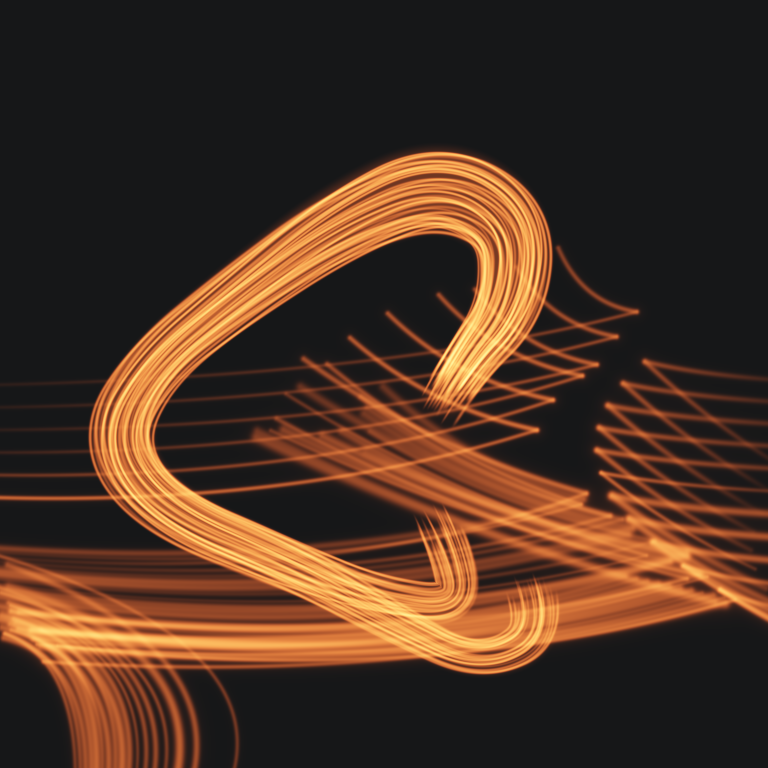
Reproduce this background procedurally as a WebGL 1 fragment shader.

```glsl
precision highp float;
uniform vec2 u_resolution;

#define BACKGROUND vec3(0.085, 0.09, 0.095)
#define EXPOSURE vec3(2.2, 0.66, 0.2)
#define STRANDS 20
#define STRAND_WIDTH 0.0017
#define UPPER_TRAILS 6
#define FAN_TRAILS 17
#define BAND_LINES 11
#define RIGHT_TRAILS 11
#define FALL_LINES 17
#define KNOTS 15

vec3 knot[KNOTS]; // ribbon control points: position and half width

float hash(float n) { return fract(sin(n * 12.9898) * 43758.5); }
vec2 scatter(float n) { return vec2(hash(n), hash(n + 31.7)) - 0.5; }

// Nearest point of a quadratic curve: signed distance and parameter
vec2 curve(vec2 p, vec2 a, vec2 b, vec2 c) {
  vec2 u = b - a, v = a - 2.0 * b + c, chord = c - a;
  float t = clamp(dot(p - a, chord) / dot(chord, chord), 0.0, 1.0);
  vec2 q, g;
  for (int i = 0; i < 4; i++) {
    q = a + t * (2.0 * u + t * v) - p;
    g = 2.0 * (u + t * v);
    float gg = dot(g, g);
    t = clamp(t - dot(q, g) / max(gg + 2.0 * dot(q, v), 0.3 * gg), 0.0, 1.0);
  }
  q = p - a - t * (2.0 * u + t * v);
  g = u + t * v;
  float side = g.x * q.y - g.y * q.x < 0.0 ? -1.0 : 1.0;
  return vec2(side * length(q), t);
}

// Soft line whose brightness runs from one gain to another
float streak(vec2 p, vec2 a, vec2 b, vec2 c, float width, float gainA, float gainC) {
  vec2 near = curve(p, a, b, c);
  float x = abs(near.x) / width;
  return (exp(-x * x) + 0.12 * exp(-0.6 * x)) * mix(gainA, gainC, near.y);
}

// Diagonal stroke into a cusp, then a long arc to the left
float trail(vec2 p, vec2 start, vec2 cusp, vec2 bend, vec2 end, float width, float gain, float arcGain) {
  vec2 sag = 0.5 * (start + cusp) - vec2(0.02, 0.03);
  return streak(p, start, sag, cusp, width, gain * 0.7, gain)
       + streak(p, cusp, bend, end, width * 0.8, gain * 0.7, arcGain);
}

// Bundle of fine strands along the knots
float ribbon(vec2 p, float seed) {
  float best = 9.0, offset = 9.0, along = 0.0, halfWidth = 0.03;
  for (int i = 1; i < KNOTS - 1; i++) {
    vec3 a = 0.5 * (knot[i - 1] + knot[i]), b = knot[i], c = 0.5 * (knot[i] + knot[i + 1]);
    vec2 near = curve(p, a.xy, b.xy, c.xy);
    if (abs(near.x) < best) {
      best = abs(near.x);
      offset = near.x;
      along = float(i - 1) + near.y;
      halfWidth = mix(mix(a.z, b.z, near.y), mix(b.z, c.z, near.y), near.y);
    }
  }
  float v = offset / halfWidth;
  if (abs(v) > 1.5) return 0.0;
  float last = float(KNOTS - 2) - along;
  float light = 0.1 * smoothstep(1.1, 0.6, abs(v)) * smoothstep(0.0, 0.8, along) * smoothstep(0.0, 0.9, last);
  for (int i = 0; i < STRANDS; i++) {
    float n = float(i) + seed, r = hash(n), k = hash(n + 7.3);
    float lane = 1.84 * fract(n * 0.618) - 0.92 + 0.14 * sin(along * (0.5 + 0.6 * r) + 6.28 * k);
    float x = (v - lane) * halfWidth / (STRAND_WIDTH * (0.7 + 0.6 * k));
    float ends = smoothstep(0.0, 0.15, along - 0.4 * r) * smoothstep(0.0, 0.25, last - 0.45 * k);
    light += exp(-x * x) * (0.2 + 0.75 * r) * ends;
  }
  return light * (1.0 + 0.8 * exp(-0.6 * along));
}

// Two bundles share the loop and part into separate hooks
float loopLight(vec2 p) {
  knot[0] = vec3(0.518, 0.378, 0.026);
  knot[1] = vec3(0.602, 0.521, 0.031);
  knot[2] = vec3(0.667, 0.603, 0.044);
  knot[3] = vec3(0.671, 0.711, 0.054);
  knot[4] = vec3(0.573, 0.766, 0.060);
  knot[5] = vec3(0.443, 0.714, 0.050);
  knot[6] = vec3(0.306, 0.616, 0.040);
  knot[7] = vec3(0.195, 0.525, 0.038);
  knot[8] = vec3(0.146, 0.427, 0.044);
  knot[9] = vec3(0.208, 0.336, 0.038);
  knot[10] = vec3(0.378, 0.264, 0.034);
  knot[11] = vec3(0.495, 0.221, 0.026);
  knot[12] = vec3(0.602, 0.208, 0.026);
  knot[13] = vec3(0.586, 0.290, 0.030);
  knot[14] = vec3(0.523, 0.408, 0.028);
  float light = ribbon(p, 3.0);
  knot[11] = vec3(0.508, 0.190, 0.028);
  knot[12] = vec3(0.628, 0.130, 0.024);
  knot[13] = vec3(0.719, 0.182, 0.034);
  knot[14] = vec3(0.645, 0.349, 0.034);
  return light + ribbon(p, 51.3);
}

float trailLight(vec2 p) {
  float light = 0.0;
  // Sparse upper trails
  for (int i = 0; i < UPPER_TRAILS; i++) {
    float n = float(i), u = n / float(UPPER_TRAILS - 1);
    vec2 j = 0.03 * scatter(n + 2.0) * sin(3.14 * u);
    light += trail(p, mix(vec2(0.727, 0.677), vec2(0.456, 0.56), u) + j,
      mix(vec2(0.829, 0.594), vec2(0.699, 0.44), u) + j, mix(vec2(0.521, 0.512), vec2(0.391, 0.342), u),
      vec2(0.0, mix(0.499, 0.352, u)), 0.0032, mix(0.35, 0.6, u), 0.04 + 0.5 * pow(u, 6.0));
  }
  // Dense central fan
  for (int i = 0; i < FAN_TRAILS; i++) {
    float n = float(i), u = n / float(FAN_TRAILS - 1), r = hash(n + 5.0);
    vec2 j = scatter(n + 11.0);
    light += trail(p, mix(vec2(0.455, 0.52), vec2(0.39, 0.4), u) + j.x * vec2(0.13, -0.07),
      mix(vec2(0.749, 0.362), vec2(0.957, 0.219), u) + 0.03 * j, mix(vec2(0.43, 0.258), vec2(0.521, 0.102), u),
      vec2(0.0, mix(0.286, 0.193, u)), 0.0025 + 0.004 * r, 0.2 + 0.3 * hash(n + 19.0), 0.04 + 0.45 * r * r * r);
  }
  // Low sweeping band
  for (int i = 0; i < BAND_LINES; i++) {
    float n = float(i), u = n / float(BAND_LINES - 1), r = hash(n + 41.0);
    light += streak(p, mix(vec2(0.03, 0.195), vec2(0.065, 0.147), u) + 0.03 * scatter(n),
      mix(vec2(0.495, 0.147), vec2(0.56, 0.102), u), mix(vec2(0.814, 0.249), vec2(0.957, 0.219), u),
      0.0025 + 0.003 * r, 0.45, 0.15 + 0.25 * r + 0.25 * step(0.99, u));
  }
  // Strokes falling at the lower left
  for (int i = 0; i < FALL_LINES; i++) {
    float n = float(i), u = sqrt(n / float(FALL_LINES - 1)), r = hash(n + 63.0);
    light += streak(p, mix(vec2(0.0, 0.286), vec2(0.013, 0.167), u) + 0.02 * scatter(n + 9.0),
      mix(vec2(0.352, 0.167), vec2(0.098, 0.141), u), mix(vec2(0.303, -0.01), vec2(0.098, -0.01), u),
      0.0025 + 0.003 * r, 0.25 + 0.2 * u, 0.15 + 0.4 * r);
  }
  // Cusps opening to the right
  for (int i = 0; i < RIGHT_TRAILS; i++) {
    float n = float(i), u = n / float(RIGHT_TRAILS - 1), r = hash(n + 83.0);
    vec2 cusp = mix(mix(vec2(0.84, 0.529), vec2(0.677, 0.388), u), mix(vec2(0.677, 0.388), vec2(0.938, 0.232), u), u);
    vec2 side = vec2(1.03, cusp.y - 0.025), fall = cusp + vec2(0.2, -0.15 + 0.05 * u);
    float gain = 0.3 + 0.35 * u, width = 0.0025 + 0.003 * r;
    light += streak(p, cusp, mix(cusp, side, 0.4) - vec2(0.0, 0.008), side, width, gain, gain * (0.15 + u * r));
    light += streak(p, cusp, mix(cusp, fall, 0.5) - vec2(0.01, 0.01), fall, width, gain, 0.5 * u * u);
  }
  return light;
}

void main() {
  vec2 p = gl_FragCoord.xy / u_resolution;
  float light = loopLight(p) + trailLight(p);
  gl_FragColor = vec4(BACKGROUND + (1.0 - BACKGROUND) * (1.0 - exp(-light * EXPOSURE)), 1.0);
}
```
